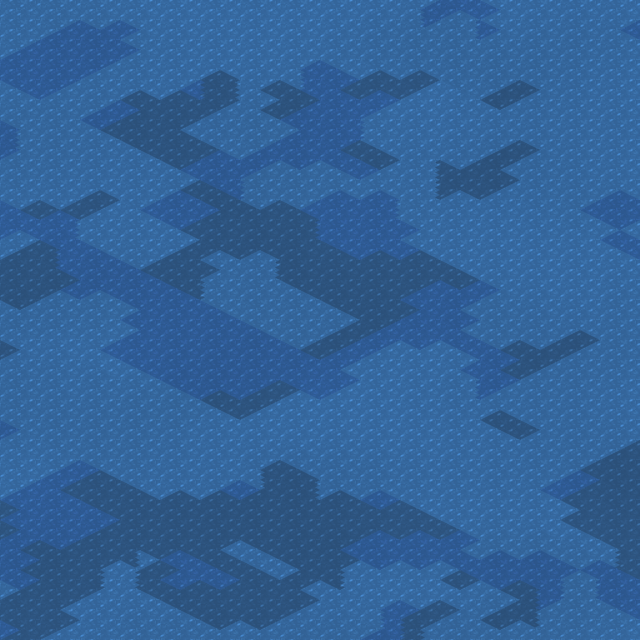
A WebGL 2 fragment shader for this texture:

```glsl
#version 300 es
precision highp float;
// Isometric water: diamond tiles of shallow, deep and blue water, chosen by
// thresholded value noise per tile, with some tiles raised into short columns.
// Every tile carries the same fine ripples and slanted bright glints.

uniform vec2 u_resolution;
out vec4 fragColor;

const float TILES = 16.0;            // tiles across the canvas, each 2:1
const float TEXELS = 512.0;          // grain cells across the canvas
const float RAISE = 0.03125;         // height of a raised tile
const float RAISED_LEVEL = 0.72;     // noise level above which tiles rise
const float PATCH_CELLS = 2.7;       // patch size in tiles
const float PATCH_LEVEL = 0.595;     // noise level above which water changes
const float DEEP_LEVEL = 0.51;       // splits patches into deep and blue
const float GRAIN = 0.07;
const float TINT = 0.05;             // slow variation from tile to tile
const vec2 GLINT_RADIUS = vec2(0.0034, 0.0019);
const vec3 SHALLOW = vec3(0.205, 0.398, 0.608);
const vec3 SHALLOW_CREST = vec3(0.232, 0.445, 0.665);
const vec3 DEEP = vec3(0.175, 0.325, 0.492);
const vec3 DEEP_CREST = vec3(0.188, 0.348, 0.525);
const vec3 BLUE = vec3(0.178, 0.350, 0.570);
const vec3 BLUE_CREST = vec3(0.200, 0.382, 0.635);
const vec3 GLINT = vec3(0.060, 0.122, 0.180);

float hash(vec2 p) {
    return fract(sin(dot(p, vec2(127.1, 311.7))) * 43758.5453);
}

float noise(vec2 p) {
    vec2 i = floor(p), f = fract(p);
    f = f * f * (3.0 - 2.0 * f);
    return mix(mix(hash(i), hash(i + vec2(1, 0)), f.x),
               mix(hash(i + vec2(0, 1)), hash(i + vec2(1, 1)), f.x), f.y);
}

// Canvas position to tile axes: x rises to the right, y falls to the right.
vec2 toIso(vec2 p) {
    return TILES * vec2(p.x + 2.0 * p.y, p.x - 2.0 * p.y);
}

vec2 fromIso(vec2 q) {
    return vec2(q.x + q.y, 0.5 * (q.x - q.y)) * 0.5 / TILES;
}

// Front-most tile covering p: raised tiles hide what lies behind them.
vec2 visibleTile(vec2 p) {
    for (int k = 0; k < 4; k++) {
        float drop = RAISE * (1.0 - float(k) / 4.0);
        vec2 tile = floor(toIso(p - vec2(0.0, drop)));
        if (noise(tile / 3.0 + 51.3) > RAISED_LEVEL) return tile;
    }
    return floor(toIso(p));
}

// One short slanted dash per quarter tile, repeated on every tile.
float glints(vec2 iso) {
    vec2 q = iso * 2.0;
    vec2 id = mod(floor(q), 2.0);
    vec2 jitter = vec2(hash(id + 3.7), hash(id + 9.2)) - 0.5;
    vec2 d = fromIso((fract(q) - 0.5 - 0.36 * jitter) * 0.5);
    d.y -= 0.35 * d.x;
    float strength = 0.7 + 0.5 * hash(id + 17.0);
    return strength * (1.0 - smoothstep(0.4, 1.2, length(d / GLINT_RADIUS)));
}

vec3 water(vec2 p) {
    vec2 iso = toIso(p);
    vec2 tile = visibleTile(p);

    // Kind of water on this tile
    vec3 base = SHALLOW, crest = SHALLOW_CREST;
    float glintGain = 1.0;
    if (noise(tile / PATCH_CELLS + 7.4) > PATCH_LEVEL) {
        bool deep = noise(tile / 3.2 + 83.6) > DEEP_LEVEL;
        base = deep ? DEEP : BLUE;
        crest = deep ? DEEP_CREST : BLUE_CREST;
        glintGain = 0.8;
    }

    // Ripples along the rising axis, broken up by grain
    float grain = hash(mod(floor(p * TEXELS), vec2(32.0, 16.0)) + 0.5);
    float streak = noise(fract(iso) * vec2(4.0, 9.0) + 21.0);
    float ripple = smoothstep(0.48, 0.85, 0.5 * (streak + grain));
    vec3 colour = mix(base, crest, ripple);
    colour *= 1.0 + GRAIN * (grain - 0.5);
    colour *= 1.0 + TINT * (noise(tile / 4.0 + 130.0) - 0.5);
    return colour + GLINT * glintGain * glints(iso);
}

void main() {
    // Four samples per pixel smooth the tile edges
    vec3 sum = vec3(0.0);
    for (int i = 0; i < 4; i++) {
        vec2 offset = vec2(i % 2, i / 2) * 0.5 - 0.25;
        sum += water((gl_FragCoord.xy + offset) / u_resolution);
    }
    fragColor = vec4(sum / 4.0, 1.0);
}
```
